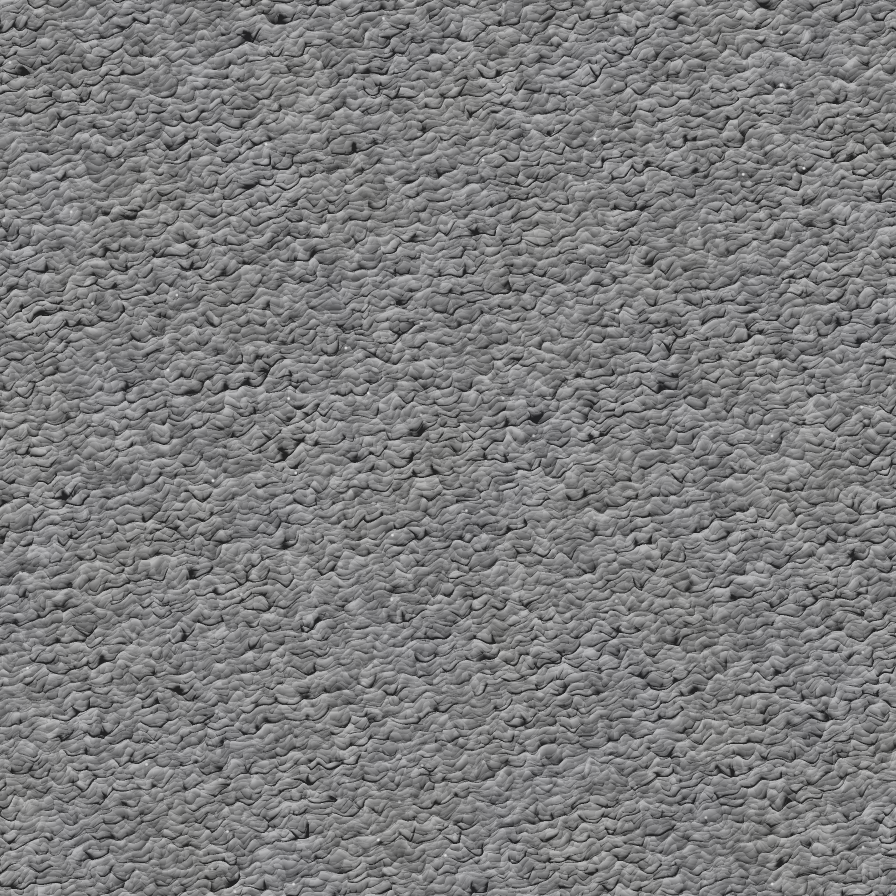
A WebGL 2 fragment shader for this texture:

```glsl
#version 300 es
precision highp float;
// Rough grey stone plaster: packed flattened grains lit from above, dark crevices, rare glints.

uniform vec2 u_resolution;
out vec4 fragColor;

vec3 hash3(vec2 cell) {
  vec3 q = fract(cell.xyx * vec3(0.1031, 0.1030, 0.0973));
  q += dot(q, q.yxz + 33.33);
  return fract((q.xxy + q.yzz) * q.zyx);
}

// Cellular noise: xy = offset from the nearest grain centre, z = gap to the next grain, w = grain id
vec4 grains(vec2 p) {
  vec2 base = floor(p);
  vec2 offset = vec2(0.0);
  float nearest = 9.0, second = 9.0, id = 0.0;
  for (int j = -1; j <= 1; j++) {
    for (int i = -1; i <= 1; i++) {
      vec2 cell = base + vec2(i, j);
      vec3 rnd = hash3(cell);
      vec2 delta = p - cell - 0.05 - 0.9 * rnd.xy;
      float dist = length(delta);
      if (dist < nearest) {
        second = nearest;
        nearest = dist;
        offset = delta;
        id = rnd.z;
      } else {
        second = min(second, dist);
      }
    }
  }
  return vec4(offset, second - nearest, id);
}

// Slow layered sines, about -1 to 1
float patches(vec2 p) {
  float a = sin(p.x * 17.0 + 3.0 * sin(p.y * 13.0 + 1.0));
  float b = sin(p.y * 29.0 - p.x * 11.0 + 2.0 * sin(p.x * 23.0));
  float c = sin(p.x * 47.0 + p.y * 41.0 + 2.0 * sin(p.y * 37.0));
  return (a + b + c) / 3.0;
}

// Shadow under the lower rim of a grain
float crevice(vec4 g) {
  return smoothstep(0.28, 0.02, g.z) * smoothstep(-0.05, -0.4, g.y);
}

float stoneTone(vec2 uv) {
  // Grains are wider than tall and rise gently to the right
  vec2 p = mat2(0.97, -0.24, 0.24, 0.97) * uv;
  p += 0.0025 * sin(p.yx * vec2(97.0, 83.0) + 2.0 * sin(p * 61.0));
  p += 0.0012 * sin(p.yx * vec2(311.0, 277.0));
  p.x *= 0.72;
  float rough = patches(uv);

  vec4 coarse = grains(p * 62.0);
  vec4 medium = grains(p * 113.0 + 17.3);
  vec4 grit = grains(p * 205.0 + 41.7);

  float tone = 0.515 + 0.012 * rough;
  tone += 0.09 * (coarse.w - 0.5) + 0.07 * (medium.w - 0.5) + 0.13 * (grit.w - 0.5);

  // Upper rims catch the light, lower rims fall away
  tone += 0.20 * coarse.y * smoothstep(0.6, 0.0, coarse.z);
  tone += 0.17 * medium.y + 0.10 * grit.y;

  // Crevices deepen in rough patches and vary from grain to grain
  float depth = 0.75 + 0.45 * rough;
  tone -= 0.46 * depth * crevice(coarse) * smoothstep(0.1, 0.8, fract(coarse.w * 7.0));
  tone -= 0.26 * depth * crevice(medium) * smoothstep(0.2, 0.9, fract(medium.w * 5.0));
  return clamp(tone, 0.13, 0.72);
}

// Rare bright mineral specks
float glint(vec2 uv) {
  vec2 p = uv * 120.0;
  vec3 rnd = hash3(floor(p) + 71.0);
  float dist = length(fract(p) - 0.3 - 0.4 * rnd.xy);
  return smoothstep(0.28, 0.08, dist) * smoothstep(0.988, 1.0, rnd.z);
}

void main() {
  // Four samples per pixel soften the grain edges
  float tone = 0.0, spark = 0.0;
  for (int s = 0; s < 4; s++) {
    vec2 shift = vec2(s % 2, s / 2) * 0.5 - 0.25;
    vec2 uv = (gl_FragCoord.xy + shift) / u_resolution.y;
    tone += 0.25 * stoneTone(uv);
    spark += 0.25 * glint(uv);
  }
  vec2 uv = gl_FragCoord.xy / u_resolution.y;
  vec3 tint = vec3(-0.002, -0.001, 0.005) * (0.5 + patches(uv.yx + 3.0));
  fragColor = vec4(mix(vec3(tone) + tint, vec3(0.88), spark), 1.0);
}
```
